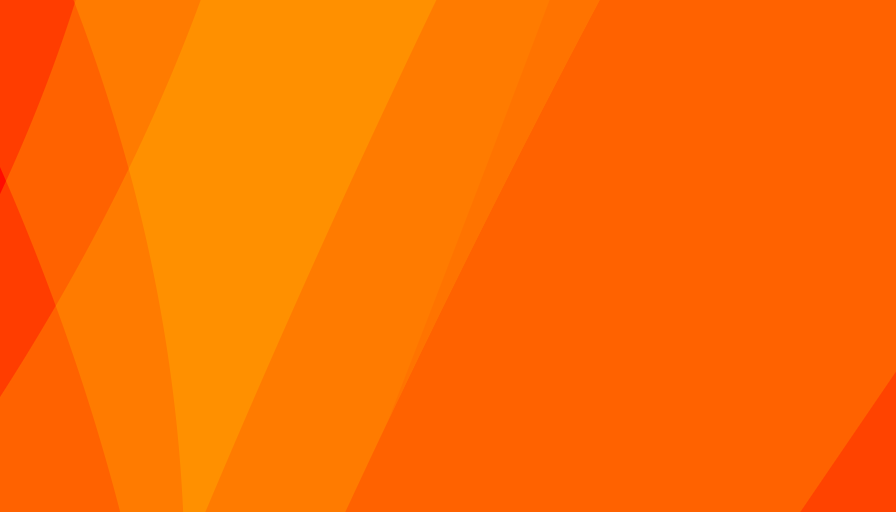
This background is drawn by a Shadertoy shader. Its source:

```glsl
// Edge curves: x at top, x at bottom, sideways bulge at mid height
#define ARC_OUTER   vec3(0.0820, 0.2044, 0.0241)
#define ARC_INNER   vec3(-0.0896, 0.1341, 0.0189)
#define SWEEP_OUTER vec3(0.2240, -0.0876, 0.0253)
#define SWEEP_INNER vec3(0.0846, -0.2083, 0.0281)
#define BAND_START  vec3(0.4870, 0.2292, -0.0043)
#define BAND_SHADE  vec3(0.6133, 0.3932, 0.0010)
#define BAND_END    vec3(0.6693, 0.3854, -0.0047)
#define CORNER      vec3(1.2826, 0.8932, 0.0)
#define SHADE_DEPTH 0.3
#define CORNER_DEPTH 0.85

// Smooth coverage of the area to the right of a curved edge
float rightOf(vec2 uv, vec3 edge) {
    float x = mix(edge.y, edge.x, uv.y) + 4.0 * edge.z * uv.y * (1.0 - uv.y);
    float d = uv.x - x;
    float pixel = length(vec2(dFdx(d), dFdy(d)));
    return clamp(d / pixel + 0.5, 0.0, 1.0);
}

float leftOf(vec2 uv, vec3 edge) {
    return 1.0 - rightOf(uv, edge);
}

// Amber deepens to red as translucent sheets pile up
vec3 sheetColor(float layers) {
    float green = 0.565;
    green = mix(green, 0.482, clamp(layers, 0.0, 1.0));
    green = mix(green, 0.384, clamp(layers - 1.0, 0.0, 1.0));
    green = mix(green, 0.240, clamp(layers - 2.0, 0.0, 1.0));
    green = mix(green, 0.050, clamp(layers - 3.0, 0.0, 1.0));
    return vec3(1.0, green, 0.0);
}

void mainImage(out vec4 fragColor, in vec2 fragCoord) {
    vec2 uv = fragCoord / iResolution.xy;

    // Crossing sheets on the left
    float layers = leftOf(uv, ARC_OUTER) + leftOf(uv, ARC_INNER)
                 + leftOf(uv, SWEEP_OUTER) + leftOf(uv, SWEEP_INNER);

    // Diagonal bands, with a faint wedge inside the second one
    layers += rightOf(uv, BAND_START);
    layers += max(SHADE_DEPTH * rightOf(uv, BAND_SHADE), rightOf(uv, BAND_END));

    // Darker lower right corner
    layers += CORNER_DEPTH * rightOf(uv, CORNER);

    fragColor = vec4(sheetColor(layers), 1.0);
}
```
